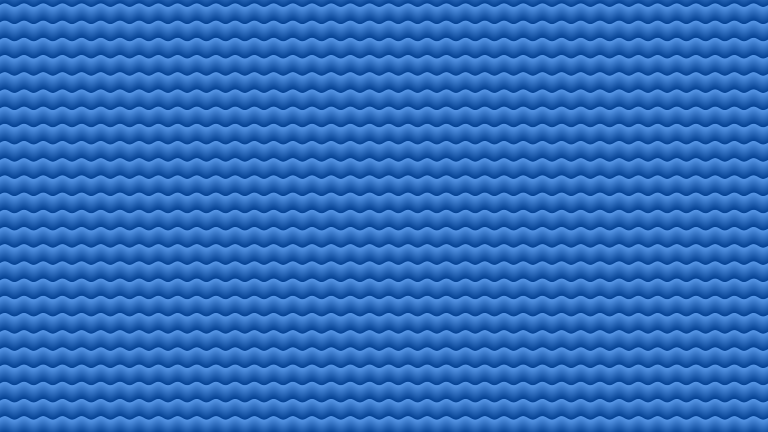
Reproduce this pattern procedurally as a Shadertoy shader.

```glsl
// Stacked rows of small blue waves, each shaded from a dark base to a light crest.

const float TAU = 6.2831853;

// Rising ramp from 0 to 1 that repeats, with its drop smoothed over one pixel.
float smoothSaw(float phase) {
    float w = fwidth(phase);
    float ramp = fract(phase + 0.5 * w) - 0.5 * w;
    return ramp + 1.0 - smoothstep(-0.5 * w, 0.5 * w, ramp);
}

void mainImage(out vec4 fragColor, in vec2 fragCoord) {
    vec2 uv = fragCoord / iResolution.y;

    // Wavy row edges: 22.5 crests and 25.12 rows per canvas height
    float ripple = 0.1 * sin(TAU * 22.5 * uv.x);
    float shade = smoothSaw(25.12 * uv.y + 0.18 - ripple);

    // Linear blend from trough to crest colour
    vec3 deepBlue = vec3(0.01, 0.25, 0.57);
    vec3 crestBlue = vec3(0.345, 0.595, 0.91);
    fragColor = vec4(mix(deepBlue, crestBlue, shade), 1.0);
}
```
